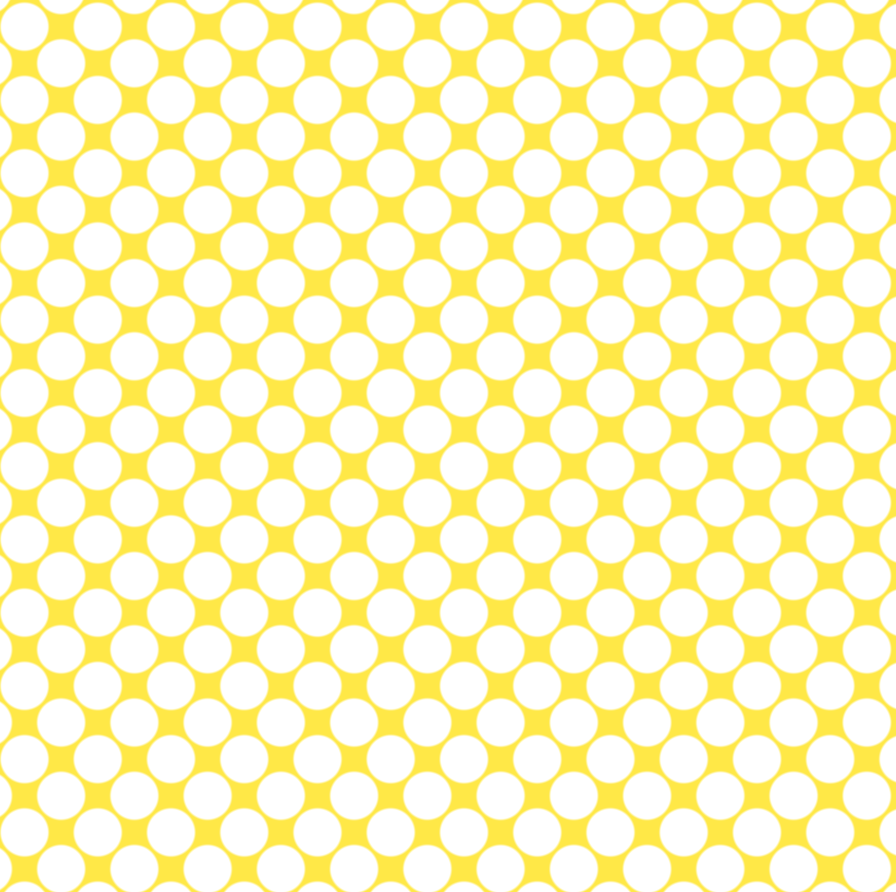
A Shadertoy shader for this pattern:

```glsl
// Staggered white polka dots on a lemon yellow ground.

// Signed distance to the nearest dot: one at each cell corner, one at each cell centre
float dotLattice(vec2 p, float radius) {
    vec2 corner = abs(p - round(p));
    return min(length(corner), length(0.5 - corner)) - radius;
}

void mainImage(out vec4 fragColor, in vec2 fragCoord) {
    // Cell units: 12.233 repeats span the canvas width
    float cellsPerPixel = 12.233 / iResolution.x;
    vec2 p = fragCoord * cellsPerPixel - vec2(0.335, 0.814);

    // Slightly soft rim, never thinner than a pixel
    float d = dotLattice(p, 0.328);
    float rim = max(0.021, 0.7 * cellsPerPixel);
    float ground = smoothstep(-rim, rim, d);

    vec3 white = vec3(1.0);
    vec3 lemon = vec3(1.0, 0.91, 0.28);
    fragColor = vec4(mix(white, lemon, ground), 1.0);
}
```
